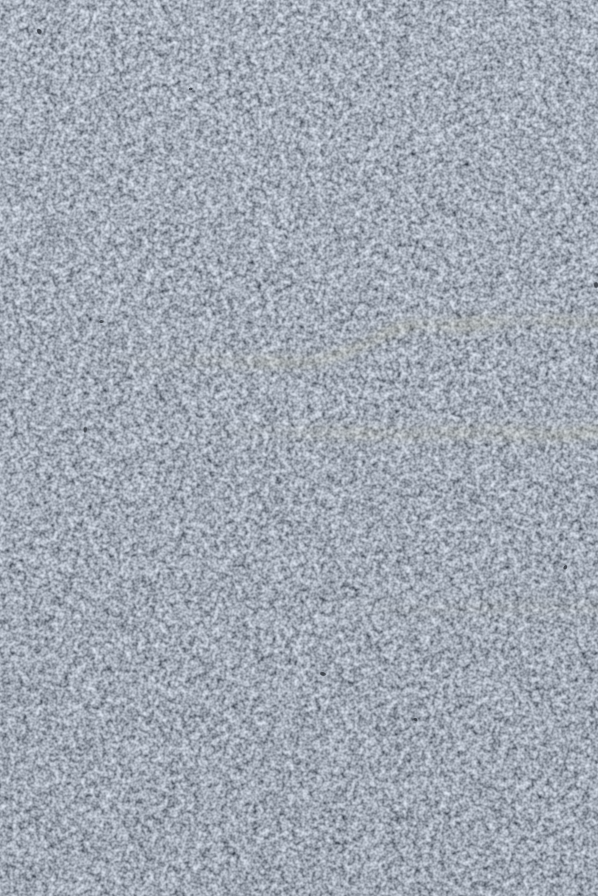
Write a WebGL 1 fragment shader that draws this texture.

```glsl
precision highp float;
// Fine-grained blue-grey granite slab with faint warm veins and rare dark specks.

uniform vec2 u_resolution;

// Lengths are fractions of the canvas height; grain values are cells per height.
const float COARSE_GRAIN = 105.0;
const float MEDIUM_GRAIN = 190.0;
const float FINE_GRAIN = 325.0;
const float CLOUD_SCALE = 28.0;
const vec4 GRAIN_WEIGHTS = vec4(0.50, 0.80, 0.62, 0.14); // coarse, medium, fine, cloud
const float GRAIN_GAIN = 4.0;       // brings the summed noise to unit deviation

const float MEDIAN_TONE = 0.640;
const float CONTRAST = 0.086;
const float DARK_SKEW = 0.0055;     // stretches shadows, compresses highlights
const float TOP_LIGHT = 0.024;      // brightness gained from bottom to top
const vec3 BLUE_TINT = vec3(0.0, 0.030, 0.075);

const vec3 VEIN_TINT = vec3(0.022, 0.012, -0.026);
const float VEIN_WIDTH = 0.010;
const float VEIN_SOFTENING = 0.18;  // contrast lost inside a vein

const float SPECK_CELLS = 7.0;
const float SPECK_CHANCE = 0.25;
const float SPECK_RADIUS = 0.0032;
const vec3 SPECK_COLOR = vec3(0.20, 0.22, 0.25);

const float TAU = 6.28318;

float hash(vec2 p) {
  vec3 q = fract(vec3(p.xyx) * vec3(0.1031, 0.1030, 0.0973));
  q += dot(q, q.yzx + 33.33);
  return fract((q.x + q.y) * q.z);
}

float cornerSlope(vec2 cell, vec2 offset) {
  float angle = TAU * hash(cell);
  return dot(vec2(cos(angle), sin(angle)), offset);
}

float gradientNoise(vec2 p) {
  vec2 cell = floor(p);
  vec2 f = fract(p);
  vec2 fade = f * f * f * (f * (f * 6.0 - 15.0) + 10.0);
  vec2 e = vec2(1.0, 0.0);
  float low = mix(cornerSlope(cell, f), cornerSlope(cell + e.xy, f - e.xy), fade.x);
  float high = mix(cornerSlope(cell + e.yx, f - e.yx), cornerSlope(cell + e.xx, f - e.xx), fade.x);
  return mix(low, high, fade.y);
}

vec2 rotate(vec2 p, float angle) {
  float c = cos(angle);
  float s = sin(angle);
  return vec2(c * p.x - s * p.y, s * p.x + c * p.y);
}

// Octaves are turned against each other to hide their lattices.
float grain(vec2 p) {
  vec4 octaves = vec4(
    gradientNoise(rotate(p, 0.5) * COARSE_GRAIN + 211.0),
    gradientNoise(rotate(p, 1.1) * MEDIUM_GRAIN + 347.0),
    gradientNoise(rotate(p, 0.3) * FINE_GRAIN + 503.0),
    gradientNoise(p * CLOUD_SCALE + 71.0));
  return GRAIN_GAIN * dot(octaves, GRAIN_WEIGHTS);
}

float band(float distanceToAxis, float width) {
  float d = distanceToAxis / width;
  return exp(-d * d);
}

// Two near-horizontal streaks, stronger to the right, and a fainter one below.
float veins(vec2 p) {
  float wobble = 0.010 * gradientNoise(p * vec2(9.0, 14.0) + 19.0);
  float y = p.y + wobble;
  float upperAxis = 0.598 + 0.043 * smoothstep(0.35, 0.48, p.x);
  float upper = band(y - upperAxis, VEIN_WIDTH) * smoothstep(0.05, 0.38, p.x);
  float middle = band(y - 0.518, VEIN_WIDTH) * smoothstep(0.18, 0.46, p.x);
  float lower = 0.4 * band(y - 0.323, VEIN_WIDTH) * smoothstep(0.30, 0.60, p.x);
  float patches = 0.8 + 0.9 * gradientNoise(p * vec2(18.0, 45.0) + 83.0);
  return clamp((upper + middle + lower) * patches, 0.0, 1.0);
}

// At most one small, slightly ragged speck per cell.
float specks(vec2 p) {
  vec2 cell = floor(p * SPECK_CELLS);
  vec2 jitter = vec2(hash(cell + 13.0), hash(cell + 57.0));
  vec2 center = (cell + mix(vec2(0.2), vec2(0.8), jitter)) / SPECK_CELLS;
  vec2 d = rotate(p - center, TAU * jitter.x) * vec2(1.0, 1.5);
  float radius = SPECK_RADIUS * mix(0.7, 1.2, jitter.y);
  float ragged = length(d) + 0.0012 * gradientNoise(p * 220.0);
  float present = step(hash(cell + 101.0), SPECK_CHANCE);
  return present * (1.0 - smoothstep(0.5 * radius, 1.2 * radius, ragged));
}

void main() {
  vec2 p = gl_FragCoord.xy / u_resolution.y;
  float vein = veins(p);
  float z = grain(p) * (1.0 - VEIN_SOFTENING * vein);

  float tone = MEDIAN_TONE + CONTRAST * z - DARK_SKEW * z * z;
  tone += TOP_LIGHT * (p.y - 0.5);

  vec3 color = tone + BLUE_TINT + VEIN_TINT * vein;
  color = mix(color, SPECK_COLOR, 0.85 * specks(p));
  gl_FragColor = vec4(clamp(color, 0.0, 1.0), 1.0);
}
```
